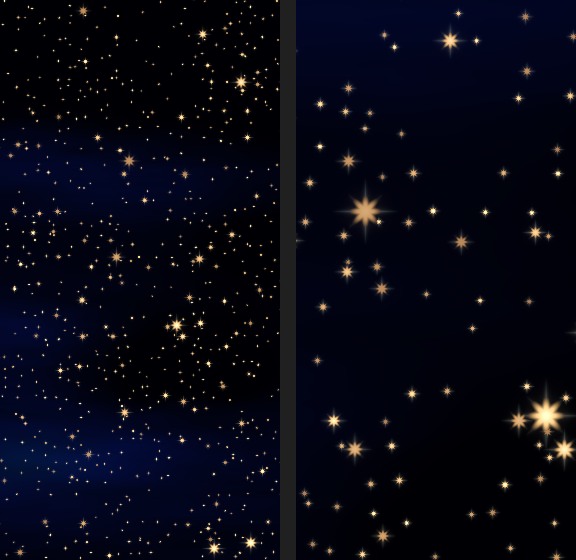
Left, the full canvas; right, a detail of the centre.
Give the GLSL for this texture, as a WebGL 2 fragment shader.

```glsl
#version 300 es
precision highp float;

uniform vec2 u_resolution;
out vec4 fragColor;

float hash(vec2 p) {
    return fract(sin(dot(p, vec2(127.1, 311.7))) * 43758.55);
}

float noise(vec2 p) {
    vec2 cell = floor(p);
    vec2 f = fract(p);
    f = f * f * (3.0 - 2.0 * f);
    float low = mix(hash(cell), hash(cell + vec2(1, 0)), f.x);
    float high = mix(hash(cell + vec2(0, 1)), hash(cell + vec2(1, 1)), f.x);
    return mix(low, high, f.y);
}

float fbm(vec2 p) {
    float sum = 0.0;
    float weight = 0.5;
    for (int i = 0; i < 4; i++) {
        sum += weight * noise(p);
        p = p * 2.03 + 17.3;
        weight *= 0.5;
    }
    return sum;
}

float blob(vec2 p, vec2 center, vec2 size) {
    vec2 q = (p - center) / size;
    return exp(-dot(q, q));
}

// Night sky with flat, drifting clouds
vec3 nightSky(vec2 p) {
    vec2 q = p + vec2(0.2, 0.14) * (fbm(p * vec2(2.0, 5.0)) - 0.47);
    float glow = 0.26
        + 0.65 * blob(q, vec2(0.3, 1.42), vec2(0.8, 0.17))
        + 0.8 * blob(q, vec2(0.0, 0.8), vec2(0.42, 0.14))
        + 0.8 * blob(q, vec2(0.2, 0.34), vec2(0.9, 0.24))
        - 0.7 * blob(q, vec2(0.68, 0.7), vec2(0.36, 0.18))
        - 0.6 * blob(q, vec2(0.97, 1.12), vec2(0.27, 0.16));
    glow *= 1.0 - smoothstep(1.42, 1.68, q.y + 0.15 * q.x);
    glow = max(glow, 0.0) * (0.5 + fbm(p * vec2(2.5, 13.0) + 40.0));
    vec3 sky = mix(vec3(0.0, 0.0, 0.015), vec3(0.008, 0.03, 0.18), glow);
    return sky + vec3(0.0, 0.04, 0.03) * blob(q, vec2(0.08, 0.34), vec2(0.25, 0.09));
}

float ray(vec2 d, float reach, float width) {
    d = abs(d);
    float along = max(1.0 - d.x / reach, 0.0);
    return along * exp(-d.y / (width * (0.4 + along)));
}

// Golden core, cool thin rays and a faint halo
vec3 star(vec2 d, float reach, float heat) {
    float dist = length(d) / reach;
    float petals = 1.0 + 0.22 * cos(8.0 * atan(d.y, d.x + 1e-6));
    float core = 1.0 - smoothstep(0.2, 0.56, dist / petals);
    float center = exp(-dist * dist * 22.0);

    float width = 0.0012 + 0.03 * reach;
    vec2 diagonal = vec2(d.x + d.y, d.x - d.y) * 0.7071;
    float rays = max(ray(d, reach * 1.15, width), ray(d.yx, reach * 1.15, width));
    rays = max(rays, 0.8 * max(ray(diagonal, reach * 0.85, width),
                               ray(diagonal.yx, reach * 0.85, width)));

    vec3 gold = mix(vec3(0.84, 0.6, 0.35), vec3(0.95, 0.76, 0.46), heat);
    vec3 light = gold * core + vec3(0.15, 0.26, 0.4) * center * heat;
    light = max(light, vec3(0.5, 0.56, 0.5) * rays);
    return light + vec3(0.1, 0.08, 0.06) * exp(-dist * dist * 3.5);
}

// One jittered grid of stars; clustering varies how many cells are filled
vec3 starLayer(vec2 p, float cells, float chance, float minReach, float maxReach, float seed) {
    vec2 home = floor(p * cells);
    vec3 light = vec3(0.0);
    for (int y = -1; y <= 1; y++) {
        for (int x = -1; x <= 1; x++) {
            vec2 cell = home + vec2(x, y);
            vec2 key = cell + seed;
            float cluster = 0.25 + 1.5 * noise(cell / cells * 6.0 + seed);
            if (hash(key) > chance * cluster) continue;
            vec2 jitter = 0.08 + 0.84 * vec2(hash(key + 3.7), hash(key + 9.2));
            float size = hash(key + 15.4);
            float reach = mix(minReach, maxReach, size * size);
            float heat = hash(key + 21.8);
            vec3 glow = star(p - (cell + jitter) / cells, reach, heat);
            light = max(light, glow * (0.72 + 0.35 * heat));
        }
    }
    return light;
}

void main() {
    vec2 p = gl_FragCoord.xy / u_resolution.x;

    vec3 stars = starLayer(p, 27.0, 0.42, 0.0065, 0.0105, 31.0);
    stars = max(stars, starLayer(p, 11.0, 0.4, 0.014, 0.025, 67.0));
    stars = max(stars, starLayer(p, 5.0, 0.24, 0.03, 0.042, 113.0));

    vec3 color = nightSky(p);
    color = color * (1.0 - min(stars.r, 1.0)) + stars;
    fragColor = vec4(min(color, 1.0), 1.0);
}
```
